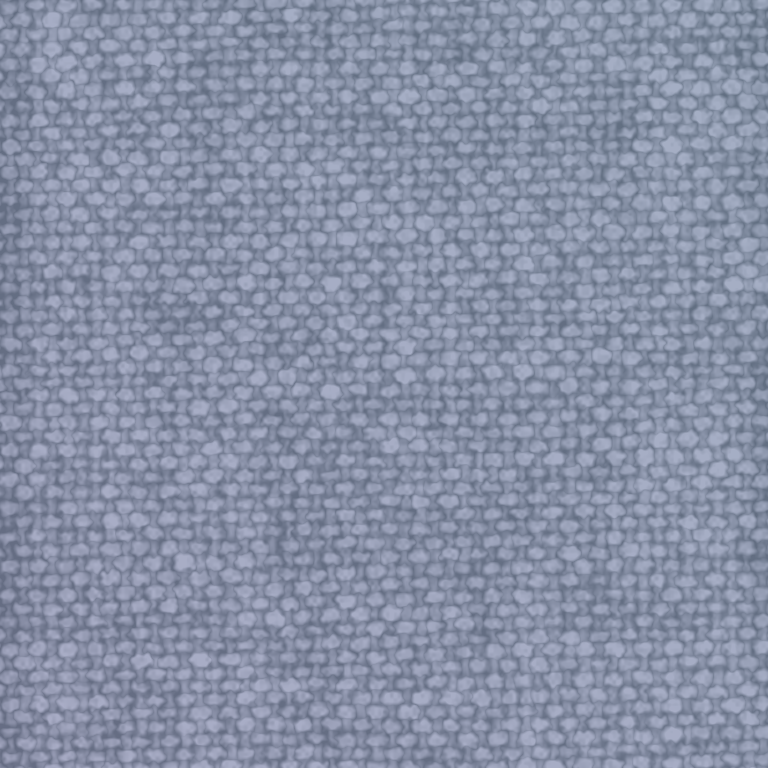
Write a WebGL 2 fragment shader that draws this texture.

```glsl
#version 300 es
precision highp float;
// Soft blue-grey plain-weave cloth with uneven, slubby threads.

#define THREADS vec2(52.0, 55.0)   // warp and weft threads across the canvas
#define TILT 0.020                 // rise of the weft towards the right
#define WEFT_SIZE vec2(0.72, 0.50) // half size of a weft float, in cells
#define WARP_SIZE vec2(0.31, 0.66) // half size of a warp float, in cells
#define SOFTNESS 0.26              // blur of thread edges, in cells
#define SLUB 0.42                  // variation of thread thickness
#define WOBBLE 0.45                // drift of the threads, in cells
#define GRAIN 0.36                 // strength of the fibre noise
#define SHADOW vec3(0.390, 0.432, 0.512)
#define LIGHT vec3(0.640, 0.668, 0.760)

uniform vec2 u_resolution;
out vec4 fragColor;

float hash(vec2 p) {
    return fract(sin(dot(p, vec2(127.1, 311.7))) * 43758.5453);
}

float noise(vec2 p) {
    vec2 i = floor(p), f = fract(p);
    f = f * f * (3.0 - 2.0 * f);
    return mix(mix(hash(i), hash(i + vec2(1, 0)), f.x),
               mix(hash(i + vec2(0, 1)), hash(i + vec2(1, 1)), f.x), f.y);
}

// Approximate distance to a float: between an ellipse and a box
float floatShape(vec2 p, vec2 halfSize, float power) {
    vec2 q = pow(abs(p) / halfSize + 0.0001, vec2(power));
    return (pow(q.x + q.y, 1.0 / power) - 1.0) * min(halfSize.x, halfSize.y);
}

// Brightness of the topmost thread: weft and warp floats alternate.
float weave(vec2 p) {
    vec2 base = floor(p);
    float tone = 0.0;
    for (int y = -1; y <= 1; y++) {
        for (int x = -1; x <= 1; x++) {
            vec2 cell = base + vec2(x, y);
            bool isWeft = mod(cell.x + cell.y, 2.0) < 0.5;
            float random = hash(cell + 17.0);
            vec2 jitter = 0.18 * (vec2(random, hash(cell + 53.0)) - 0.5);
            vec2 d = p - cell - 0.5 - jitter;

            // Thickness follows the thread, with a little change per float
            float along = isWeft ? noise(vec2(cell.x * 0.22, cell.y * 7.3))
                                 : noise(vec2(cell.x * 5.7, cell.y * 0.18));
            float thick = 1.0 + SLUB * (along + 0.6 * random - 0.8);
            vec2 size = isWeft ? WEFT_SIZE * vec2(mix(1.0, thick, 0.3), thick)
                               : WARP_SIZE * vec2(thick, 1.0);
            float dist = floatShape(d, size, isWeft ? 2.0 : 3.0);
            float cover = 1.0 - smoothstep(-SOFTNESS, SOFTNESS * 0.5, dist);
            float level = isWeft ? 0.88 + 0.14 * random : 0.54 + 0.24 * random;
            tone = max(tone, cover * level * mix(0.92, 1.06, along));
        }
    }
    return tone;
}

void main() {
    vec2 uv = gl_FragCoord.xy / u_resolution;

    // Threads drift gently, vary in spacing and have ragged edges
    vec2 p = (uv - vec2(0.0, TILT * uv.x)) * THREADS;
    p += WOBBLE * (vec2(noise(uv * vec2(9.0, 4.0)),
                        noise(uv * vec2(3.0, 13.0) + 8.0)) - 0.5);
    p += 0.30 * (vec2(noise(uv * 150.0 + 5.0), noise(uv * 150.0 + 71.0)) - 0.5);

    float tone = 0.13 + 0.84 * weave(p);

    // Fine fibres and broad streaks, strongest along the warp
    tone += GRAIN * (noise(uv * vec2(200.0, 170.0)) - 0.5);
    tone += 0.13 * (noise(uv * vec2(44.0, 5.0) + 3.0) - 0.5);
    tone += 0.06 * (noise(uv * vec2(5.0, 30.0) + 21.0) - 0.5);

    // Uneven light, dimmer towards the side edges
    tone += 0.05 * (noise(uv * 3.0 + 40.0) - 0.5) + 0.04 * (uv.x - 0.5);
    tone -= 0.14 * (1.0 - smoothstep(0.0, 0.06, uv.x));
    tone -= 0.14 * smoothstep(0.95, 1.0, uv.x);

    vec3 color = mix(SHADOW, LIGHT, clamp(tone, 0.0, 1.05));
    color += vec3(0.010, -0.004, 0.004) * (1.0 - uv.x - uv.y);
    fragColor = vec4(color, 1.0);
}
```
